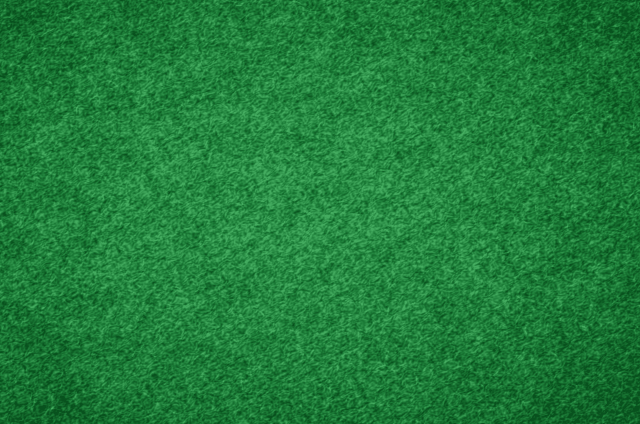
Reproduce this texture procedurally as a Shadertoy shader.

```glsl
// Green wool felt: a matted nap of slanted gradient noise at several scales,
// strewn with short pale fibres and lit by a soft off-centre vignette.
// The summed tone picks a colour from a dark, middle and light green ramp.

const vec3 DARK_GREEN  = vec3(0.05, 0.36, 0.14);
const vec3 MID_GREEN   = vec3(0.11, 0.49, 0.22);
const vec3 LIGHT_GREEN = vec3(0.22, 0.62, 0.33);
const float NAP_ANGLE = 0.45;
const int FIBRE_LAYERS = 3;

// Integer hash of a cell, giving two values from 0 to 1
vec2 hash2(vec2 cell, float seed) {
    uvec3 h = uvec3(ivec3(vec3(cell, seed)) + 4096);
    h = h * 1664525u + 1013904223u;
    h.x += h.y * h.z; h.y += h.z * h.x; h.z += h.x * h.y;
    h ^= h >> 16u;
    h.x += h.y * h.z; h.y += h.z * h.x;
    return vec2(h.xy >> 8u) / 16777216.0;
}

vec2 rotate(vec2 p, float angle) {
    float c = cos(angle), s = sin(angle);
    return vec2(c * p.x + s * p.y, c * p.y - s * p.x);
}

// Slope of one lattice corner, projected on the offset from it
float cornerSlope(vec2 cell, vec2 corner, vec2 f, float seed) {
    float angle = 6.2832 * hash2(cell + corner, seed).x;
    return dot(vec2(cos(angle), sin(angle)), f - corner);
}

float gradientNoise(vec2 p, float seed) {
    vec2 cell = floor(p), f = fract(p);
    vec2 u = f * f * f * (f * (f * 6.0 - 15.0) + 10.0);
    float low = mix(cornerSlope(cell, vec2(0, 0), f, seed),
                    cornerSlope(cell, vec2(1, 0), f, seed), u.x);
    float high = mix(cornerSlope(cell, vec2(0, 1), f, seed),
                     cornerSlope(cell, vec2(1, 1), f, seed), u.x);
    return mix(low, high, u.y);
}

// Matted wool: hairs, tufts, clumps and broad mottling, stretched along the nap
float napTone(vec2 p, float angle) {
    vec2 bend = vec2(gradientNoise(p * 40.0, 1.0), gradientNoise(p * 40.0, 2.0));
    vec2 q = rotate(p + 0.005 * bend, angle);
    float hairs = gradientNoise(q * vec2(150.0, 215.0), 3.0);
    float tufts = gradientNoise(q * vec2(78.0, 128.0), 4.0);
    float clumps = gradientNoise(q * vec2(34.0, 60.0), 5.0);
    float mottling = gradientNoise(q * vec2(9.0, 15.0), 6.0);
    return 1.4 * hairs + 1.35 * tufts + 0.8 * clumps + 0.5 * mottling;
}

// Coverage of a slightly bowed strand, fading towards its tips
float strand(vec2 p, float halfLength, float bow, float width, float blur) {
    float along = p.x / halfLength;
    float dist = abs(p.y - bow * (along * along - 0.5));
    float body = 1.0 - smoothstep(width - 0.5 * blur, width + blur, dist);
    return body * (1.0 - smoothstep(0.5, 1.0, abs(along)));
}

// One fibre per cell, each with its own place, direction, length and strength
float fibreLayer(vec2 p, float cellSize, float seed, float blur) {
    vec2 home = floor(p / cellSize);
    float cover = 0.0;
    for (int y = -1; y <= 1; y++)
    for (int x = -1; x <= 1; x++) {
        vec2 cell = home + vec2(x, y);
        vec2 place = hash2(cell, seed);
        vec2 trait = hash2(cell, seed + 1.0);
        float strength = hash2(cell, seed + 2.0).x;
        float angle = NAP_ANGLE + 2.4 * (trait.x - 0.5);
        vec2 local = rotate(p - (cell + place) * cellSize, angle);
        float halfLength = cellSize * mix(0.25, 0.55, trait.y);
        float bow = cellSize * 0.2 * (trait.x - trait.y);
        float line = strand(local, halfLength, bow, 0.0009, blur);
        cover = max(cover, line * strength * strength * strength);
    }
    return cover;
}

// Light pool that falls off towards the corners
float vignetteTone(vec2 uv, vec2 centre) {
    vec2 q = 2.0 * (uv - centre);
    return 0.44 - 0.68 * dot(q, q);
}

vec3 feltColour(float tone) {
    vec3 colour = mix(MID_GREEN, DARK_GREEN, clamp(-tone, 0.0, 1.3));
    return mix(colour, LIGHT_GREEN, clamp(tone, 0.0, 1.4));
}

void mainImage(out vec4 fragColor, in vec2 fragCoord) {
    vec2 uv = fragCoord / iResolution.xy;
    vec2 p = fragCoord / iResolution.y;
    float blur = 1.0 / iResolution.y;

    float tone = vignetteTone(uv, vec2(0.46, 0.53)) + napTone(p, NAP_ANGLE);
    for (int i = 0; i < FIBRE_LAYERS; i++) {
        float layer = float(i);
        vec2 shifted = p + layer * vec2(0.37, 0.61);
        tone += 0.8 * fibreLayer(shifted, 0.020 + 0.005 * layer, 10.0 + 5.0 * layer, blur);
    }
    fragColor = vec4(feltColour(tone), 1.0);
}
```
